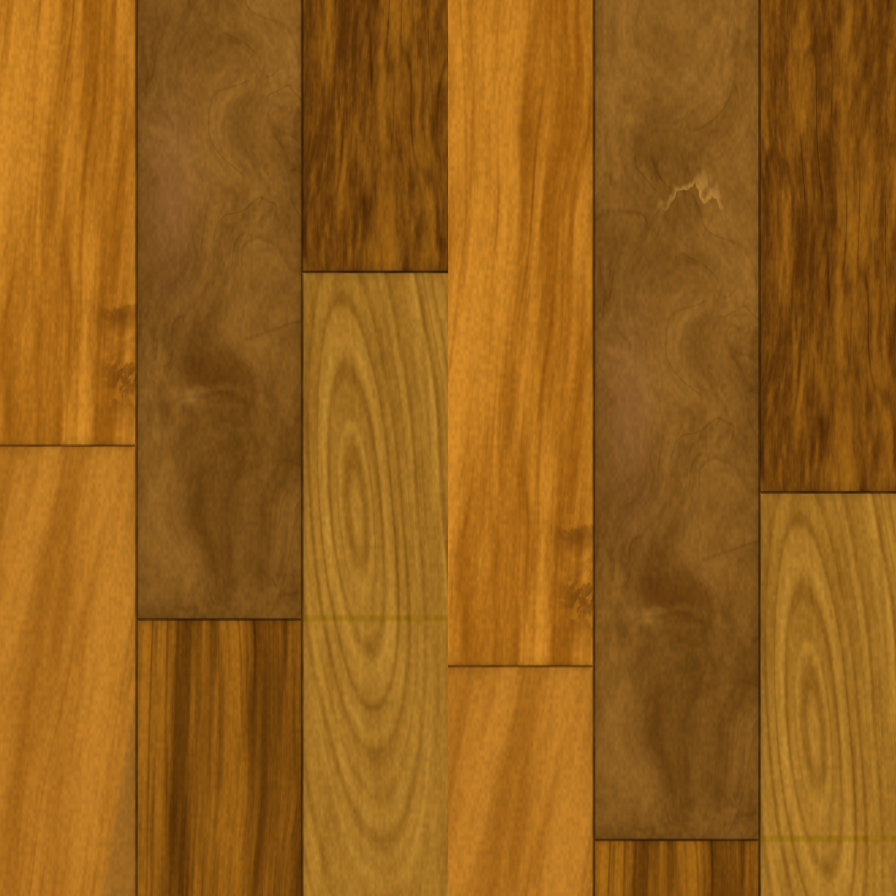
This texture is drawn by a three.js fragment shader. Its source:

```glsl
// Hardwood floor: a panel of six grained planks in three columns, laid twice with a drop.
varying vec2 vUv;

// Layout in canvas units; heights run downward from the top of a panel
const float PANELS = 2.0, DROP = 0.2461, TRIM = 0.0104;
const vec2 SEAMS = vec2(0.1628, 0.3477);
const vec3 JOINTS = vec3(0.4974, 0.6914, 0.3034);
const vec3 JOINT_DEPTH = vec3(0.5, 0.7, 0.85);
const float GAP = 0.0024, SEAM_DEPTH = 0.68;
const float SPECKLE = 0.11, VEIN = 0.3;

// Dark and light tone of each wood
const vec3 HONEY_DARK = vec3(0.57, 0.33, 0.05), HONEY_LIGHT = vec3(0.80, 0.52, 0.15);
const vec3 AMBER_DARK = vec3(0.62, 0.38, 0.09), AMBER_LIGHT = vec3(0.75, 0.49, 0.15);
const vec3 UMBER_DARK = vec3(0.39, 0.24, 0.06), UMBER_LIGHT = vec3(0.59, 0.40, 0.15);
const vec3 STRIPE_DARK = vec3(0.37, 0.21, 0.03), STRIPE_LIGHT = vec3(0.65, 0.41, 0.09);
const vec3 RUSSET_DARK = vec3(0.34, 0.185, 0.03), RUSSET_LIGHT = vec3(0.59, 0.37, 0.08);
const vec3 STRAW_DARK = vec3(0.51, 0.33, 0.08), STRAW_LIGHT = vec3(0.76, 0.55, 0.20);
const vec3 KNOT = vec3(0.40, 0.22, 0.04), MAUVE = vec3(0.56, 0.37, 0.20);
const vec3 PALE = vec3(0.76, 0.56, 0.26), GAP_COLOR = vec3(0.17, 0.08, 0.02);

float hash(vec2 p) {
  p = fract(p * vec2(0.1031, 0.1137));
  p += dot(p, p.yx + 33.33);
  return fract((p.x + p.y) * p.x * 7.31);
}

float noise(vec2 p) {
  vec2 i = floor(p), f = fract(p);
  f = f * f * (3.0 - 2.0 * f);
  return mix(mix(hash(i), hash(i + vec2(1.0, 0.0)), f.x),
             mix(hash(i + vec2(0.0, 1.0)), hash(i + 1.0), f.x), f.y);
}

float fbm(vec2 p) {
  float sum = 0.0, amp = 0.53;
  for (int i = 0; i < 4; i++) {
    sum += amp * noise(p);
    p = p * 2.03 + 17.3;
    amp *= 0.5;
  }
  return sum;
}

// Thin dark contour lines, broken up along their length
float veins(vec2 p) {
  float line = 1.0 - smoothstep(0.0, 0.09, abs(noise(p) - 0.5));
  return line * smoothstep(0.35, 0.7, noise(p * vec2(0.6, 2.0) + 70.0));
}

// Broad streaks, thin threads and sparse veins, leaning and wavering
float fibres(vec2 p, float freq, float stretch, float lean) {
  p.x += lean * p.y + 0.016 * noise(p * vec2(14.0, 8.0));
  vec2 q = p * vec2(freq, freq / stretch);
  float tone = 0.52 + 0.75 * (fbm(q * 0.6 + 40.0) - 0.5) + 0.5 * (fbm(q * vec2(3.0, 3.5) + 90.0) - 0.5);
  return smoothstep(0.15, 0.85, tone) - VEIN * veins(q * vec2(0.9, 0.8));
}

float blob(vec2 p, vec2 center, vec2 radius) {
  vec2 d = (p - center) / radius;
  return exp(-dot(d, d));
}

vec3 honeyPlank(vec2 p) {
  vec3 c = mix(HONEY_DARK, HONEY_LIGHT, fibres(p, 48.0, 16.0, 0.07));
  float knots = blob(p, vec2(0.142, 0.35), vec2(0.024, 0.02)) + blob(p, vec2(0.15, 0.425), vec2(0.026, 0.035));
  float swirl = smoothstep(0.38, 0.56, fbm(p * vec2(45.0, 60.0) + 1.5 * noise(p * 30.0)));
  return mix(c, KNOT, min(knots, 1.0) * (0.12 + 0.55 * swirl));
}

vec3 amberPlank(vec2 p) {
  vec3 c = mix(AMBER_DARK, AMBER_LIGHT, fibres(p, 46.0, 18.0, 0.16));
  return mix(c, UMBER_LIGHT, 0.6 * smoothstep(0.0, 0.006, p.x - 0.163 + 0.17 * (p.y - 0.75)));
}

vec3 umberPlank(vec2 p) {
  vec2 bend = vec2(noise(p * 14.0), noise(p * 11.0 + 50.0));
  float tone = 0.58 - 0.22 * p.y + 1.1 * (fbm(p * vec2(18.0, 8.0) + bend) - 0.5)
    + 0.55 * (fbm(p * vec2(130.0, 50.0) + 6.0 * bend) - 0.5);
  tone -= 0.2 * veins(p * vec2(40.0, 22.0) + 4.0 * bend);
  vec3 c = mix(UMBER_DARK, UMBER_LIGHT, clamp(tone, 0.0, 1.0));
  c = mix(c, MAUVE, 0.55 * blob(p, vec2(0.203, 0.22), vec2(0.028, 0.11)));
  // Burl with a light heart, and a jagged pale flame
  float burl = blob(p, vec2(0.255, 0.425), vec2(0.04, 0.03)) * smoothstep(0.4, 0.6, fbm(p * 50.0 + 3.0 * bend));
  c = mix(c, KNOT * 0.9, 0.6 * burl);
  c = mix(c, PALE, 0.35 * blob(p, vec2(0.222, 0.443), vec2(0.014, 0.01)));
  float flame = p.y + 0.045 - 1.1 * abs(p.x - 0.275) + 0.05 * (fbm(p * vec2(70.0, 40.0)) - 0.5);
  float edge = smoothstep(-0.016, 0.0, flame) * (1.0 - smoothstep(0.0, 0.006, flame));
  return mix(c, PALE, 0.7 * edge * blob(p, vec2(0.277, -0.028), vec2(0.045, 0.025)));
}

vec3 strawPlank(vec2 p) {
  // Tall nested arches around a tilted heart
  vec2 heart = vec2(0.408 + 0.08 * (p.y - 0.55), 0.57);
  float ring = length((p - heart) / vec2(0.046, 0.25)) + 0.14 * noise(p * vec2(18.0, 7.0));
  float lines = pow(0.5 + 0.5 * sin(ring * 17.0 + 7.0 * noise(vec2(ring * 2.5, 5.0))), 4.0);
  float tone = 0.6 - 0.3 * lines + 0.65 * (fbm(vec2(ring * 8.0, p.y * 2.0)) - 0.5);
  tone += 0.35 * (fibres(p, 60.0, 14.0, -0.04) - 0.5);
  float crease = 1.0 - smoothstep(0.001, 0.006, abs(p.y - 0.69));
  return mix(STRAW_DARK, STRAW_LIGHT, clamp(tone, 0.0, 1.0)) * (1.0 - crease * vec3(0.08, 0.06, 0.4));
}

void main() {
  // Panel coordinates: x across, y down
  float panel = floor(vUv.x * PANELS);
  vec2 p = vec2(vUv.x - panel / PANELS + TRIM * (1.0 - panel), 1.0 - vUv.y - panel * DROP);
  vec3 column = vec3(step(p.x, SEAMS.x), 0.0, step(SEAMS.y, p.x));
  column.y = 1.0 - column.x - column.z;
  float joint = dot(column, JOINTS);
  bool upper = p.y < joint;
  vec3 c;
  if (column.x > 0.5) c = upper ? honeyPlank(p) : amberPlank(p);
  else if (column.y > 0.5) c = upper ? umberPlank(p) : mix(STRIPE_DARK, STRIPE_LIGHT, fibres(p, 60.0, 28.0, 0.03));
  else c = upper ? mix(RUSSET_DARK, RUSSET_LIGHT, fibres(p, 70.0, 7.0, 0.02)) : strawPlank(p);
  c *= 1.0 + SPECKLE * (noise(p * vec2(330.0, 190.0)) - 0.5);
  // Dark gaps with soft worn edges
  vec2 d = vec2(min(abs(p.x - SEAMS.x), abs(p.x - SEAMS.y)), abs(p.y - joint));
  c *= 1.0 - 0.14 * exp(-min(d.x, d.y) / 0.005);
  vec2 gap = vec2(SEAM_DEPTH, dot(column, JOINT_DEPTH)) * (1.0 - smoothstep(vec2(0.0004), vec2(GAP), d));
  gl_FragColor = vec4(mix(c, GAP_COLOR, max(gap.x, gap.y) * (0.7 + 0.3 * noise(p * 60.0))), 1.0);
}
```
